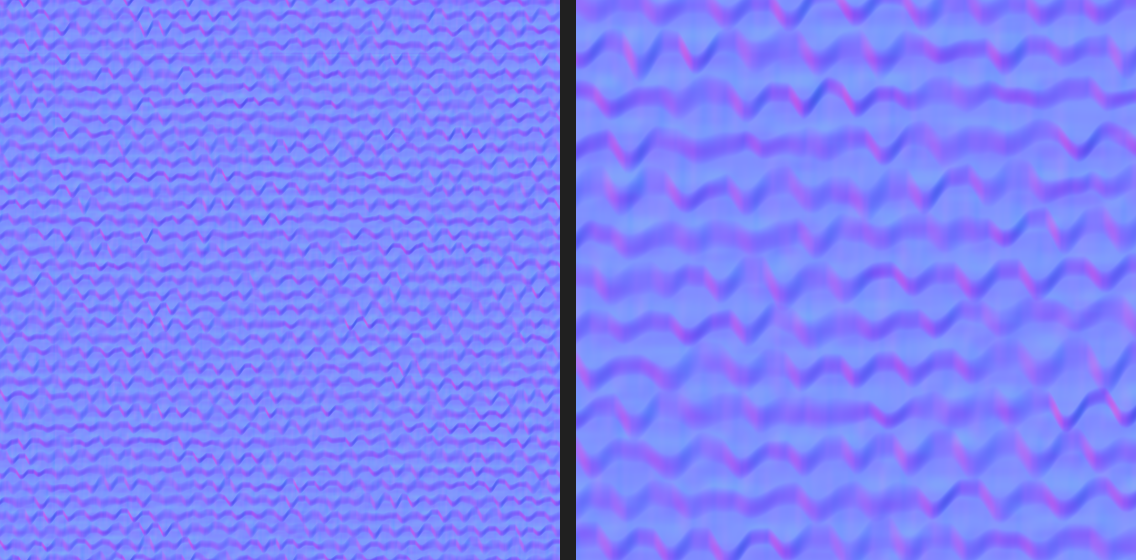
Left, the full canvas; right, a detail of the centre.
This texture map is drawn by a three.js fragment shader. Its source:

```glsl
varying vec2 vUv;

#define GRID vec2(27.0, 38.0)   // stitches across, thread rows up
#define RELIEF vec2(0.095, 0.122) // slope strength across and up
#define EDGE_SHARP 0.20         // half width of the crispest edge, in rows
#define EDGE_SOFT 0.40          // half width of the softest edge, in rows
#define EDGE_WAVE 0.40          // height of the stitch wave, in rows
#define EDGE_WANDER 0.24        // irregularity of each edge, in rows
#define ROUNDING 0.075          // bulge of each thread, in rows
#define FIBRE 0.12              // height of the fine fibres
#define CREASE 0.06             // height of the faint creases
#define CREASE_AT vec2(0.098, 0.903)

float hash(vec2 p) {
  vec3 q = fract(vec3(p.xyx) * vec3(0.1031, 0.1030, 0.0973));
  q += dot(q, q.yzx + 33.33);
  return fract((q.x + q.y) * q.z);
}

// Value noise on a lattice that wraps after "period" cells
float noise(vec2 p, vec2 period) {
  vec2 i = floor(p);
  vec2 f = p - i;
  f = f * f * f * (f * (f * 6.0 - 15.0) + 10.0);
  vec2 a = mod(i, period);
  vec2 b = mod(i + 1.0, period);
  return mix(mix(hash(a), hash(vec2(b.x, a.y)), f.x),
             mix(hash(vec2(a.x, b.y)), hash(b), f.x), f.y);
}

float tiledNoise(vec2 uv, vec2 cells) {
  return noise(uv * cells, cells) - 0.5;
}

// Flat-topped wave: gentle rise on the left, steeper fall on the right
float stitchWave(float x) {
  float t = fract(x);
  return smoothstep(0.0, 0.42, t) - smoothstep(0.66, 0.97, t) - 0.5;
}

// Drop from one thread to the next; neighbouring rows are staggered
float threadDrop(vec2 g, float row) {
  float shift = noise(vec2(g.x / 3.0, row), GRID / vec2(3.0, 1.0)) - 0.5;
  float size = mix(0.45, 1.3, noise(vec2(g.x + 5.0, row), GRID));
  float wander = noise(vec2(g.x * 2.0, row), GRID * vec2(2.0, 1.0)) - 0.5;
  float soft = mix(EDGE_SHARP, EDGE_SOFT, noise(vec2(g.x + 11.0, row), GRID));
  float wave = stitchWave(g.x + 0.5 * mod(row, 2.0) + 0.5 * shift);
  float edge = row + EDGE_WAVE * size * wave + EDGE_WANDER * wander;
  return smoothstep(-soft, soft, g.y - edge);
}

// Cloth height, measured in rows
float clothHeight(vec2 uv) {
  vec2 g = uv * GRID;
  g.y += 0.3 * tiledNoise(uv + 0.37, vec2(5.0, 9.0));

  // Each thread rises slowly, steepest at its foot, and drops at its top
  float base = floor(g.y);
  float h = g.y - base + ROUNDING * sin(6.2832 * (g.y - 0.34));
  for (int i = -1; i <= 2; i++) {
    h -= threadDrop(g, base + float(i));
  }

  // Fibres: upright strands, flat strands and small lumps
  h += FIBRE * tiledNoise(uv, vec2(160.0, 50.0));
  h += FIBRE * tiledNoise(uv + 0.21, vec2(40.0, 110.0));
  h += 2.2 * FIBRE * tiledNoise(uv + 0.53, vec2(76.0, 71.0));

  // Faint broken creases
  vec2 c = (uv - CREASE_AT) / 0.002;
  vec2 wear = vec2(noise(uv * 23.0, vec2(23.0)), noise(uv * 31.0, vec2(31.0)));
  return h + CREASE * dot(wear, exp(-c * c));
}

void main() {
  vec2 e = vec2(0.0008, 0.0);
  vec2 slope = vec2(clothHeight(vUv + e.xy) - clothHeight(vUv - e.xy),
                    clothHeight(vUv + e.yx) - clothHeight(vUv - e.yx));
  slope /= 2.0 * e.x * GRID.y;

  // Encode the normal, with green rising on slopes that face down
  vec3 normal = normalize(vec3(vec2(-slope.x, slope.y) * RELIEF, 1.0));
  gl_FragColor = vec4(normal * 0.5 + 0.5 + vec3(0.004, 0.01, 0.0), 1.0);
}
```
